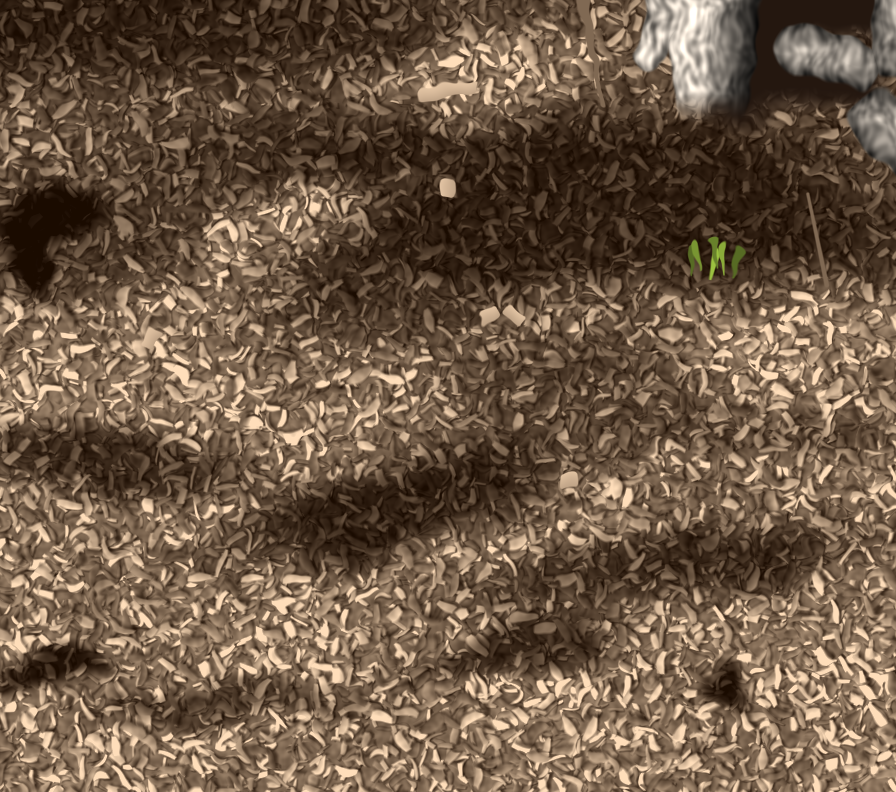
A Shadertoy shader for this texture:

```glsl
// Sunlit wood-chip mulch crossed by soft shadows, with a pale tree base at the upper right.

vec4 hash4(vec2 p) {
    vec4 q = fract(p.xyxy * vec4(.1031, .103, .0973, .1099));
    q += dot(q, q.wzxy + 33.33);
    return fract((q.xxyz + q.yzzw) * q.zywx);
}

float gradientDot(vec2 cell, vec2 offset) {
    float a = 6.2832 * hash4(cell + 71.).x;
    return dot(vec2(cos(a), sin(a)), offset);
}

float noise(vec2 p) {
    vec2 i = floor(p), f = p - i, e = vec2(1, 0), u = f * f * (3. - 2. * f);
    return mix(mix(gradientDot(i, f), gradientDot(i + e, f - e), u.x),
               mix(gradientDot(i + e.yx, f - e.yx), gradientDot(i + 1., f - 1.), u.x), u.y);
}

vec2 noise2(vec2 p) { return vec2(noise(p), noise(p + 40.)); }

vec2 turn(vec2 p, float a) {
    float c = cos(a), s = sin(a);
    return vec2(c * p.x + s * p.y, c * p.y - s * p.x);
}

float box(vec2 p, vec2 halfSize) {
    vec2 d = abs(p) - halfSize;
    return length(max(d, 0.)) + min(max(d.x, d.y), 0.);
}

// Distance to a limb from ends.xy to ends.zw, tapering from ra to rb
float limb(vec2 p, vec4 ends, float ra, float rb) {
    vec2 ab = ends.zw - ends.xy, ap = p - ends.xy;
    float t = clamp(dot(ap, ab) / dot(ab, ab), 0., 1.);
    return length(ap - ab * t) - mix(ra, rb, t);
}

float cover(float d, float soft) { return 1. - smoothstep(-soft, soft, d); }

// Soft tilted ellipse of light or shade
float pool(vec2 p, float x, float y, float rx, float ry, float tilt) {
    vec2 q = turn(p - vec2(x, y), tilt) / vec2(rx, ry);
    return 1. - smoothstep(.35, 1.25, length(q));
}

float sunlight(vec2 p) {
    vec2 w = p + .03 * noise2(p * 10.) + .014 * noise(p * 34.);
    float s = 1.06 + .2 * noise(w * vec2(5, 9)) - .3 * smoothstep(.55, .73, p.y);
    // Upper shade
    s -= .45 * pool(w, .14, .98, .45, .1, 0.);
    s -= .3 * pool(w, .4, .82, .25, .06, .15);
    s -= .2 * pool(w, .1, .69, .22, .09, .1);
    s -= .45 * pool(w, .82, .74, .42, .13, -.1);
    s -= .42 * pool(w, .52, .64, .25, .1, .25);
    s -= .45 * pool(w, .72, .5, .24, .1, .1);
    // Lower shadow bars
    s -= .58 * pool(w, .15, .415, .22, .045, -.12);
    s -= .7 * pool(w, .48, .355, .26, .065, .22);
    s -= .35 * pool(w, .98, .45, .16, .035, 0.);
    s -= .6 * pool(w, .84, .285, .32, .06, .14);
    s -= .6 * pool(w, .67, .18, .14, .04, .18);
    s -= .45 * pool(w, .28, .11, .22, .03, .05);
    // Sunny patches
    s += .4 * pool(w, .62, .9, .17, .07, .2);
    s += .25 * pool(w, .34, .71, .14, .05, .4);
    s += .2 * pool(w, .97, .56, .2, .06, .1);
    // Hollows
    float hollow = pool(w, .06, .725, .08, .035, .2) + pool(w, .04, .67, .03, .045, 0.)
                 + pool(w, .07, .155, .085, .03, .15) + pool(w, .91, .13, .025, .04, .5);
    return clamp(s, .36, 1.15) * (1. - .75 * min(hollow, 1.));
}

// Lays one jittered grid of curved chips and their cast shadows
float chipLayer(float albedo, vec2 p, float cells, float seed, float pixel) {
    vec2 g = p * cells;
    for (int n = 0; n < 9; n++) {
        vec2 c = floor(g) + vec2(n % 3 - 1, n / 3 - 1);
        vec4 h = hash4(c + seed), k = hash4(c + seed + 157.);
        float angle = 3.1416 * h.z, present = step(k.w, .8);
        vec2 q = turn(g - c - h.xy, angle);
        q.y += (k.x - .5) * q.x * q.x;
        vec2 size = vec2(.2 + .32 * h.w, (.05 + .13 * k.y) * (1. - 2.4 * min(q.x * q.x, .3)));
        float shadow = box(q - turn(vec2(.07, -.1), angle), size);
        float d = box(q, size) - .025;
        albedo *= 1. - .48 * present * cover(shadow - .05, .09);
        float wood = .29 + .68 * pow(k.z, 1.5) + .7 * q.y;
        albedo = mix(albedo, wood, present * cover(d, pixel * cells + .02));
    }
    return albedo;
}

void mainImage(out vec4 fragColor, in vec2 fragCoord) {
    vec2 p = fragCoord / iResolution.y;
    float px = 1. / iResolution.y;

    // Mulch
    vec2 bent = p + .008 * noise2(p * 45.);
    float albedo = .33;
    for (float n = 0.; n < 6.; n++)
        albedo = chipLayer(albedo, turn(bent, .35 * n), 56. - 5. * n, 31. * n + 200., px);
    albedo += .14 * noise(p * 120.) + .12 * noise(p * 48.);
    float tone = (.16 + .97 * albedo) * sunlight(p);

    // Larger pale chips: x, y, half length, tilt
    vec4 pale[6] = vec4[6](vec4(.566, .885, .032, .15), vec4(.566, .762, .008, 1.5), vec4(.618, .602, .009, .6),
        vec4(.65, .603, .009, -.8), vec4(.718, .393, .007, .1), vec4(.191, .573, .009, .9));
    for (int n = 0; n < 6; n++) {
        vec2 q = turn(bent - pale[n].xy, pale[n].w);
        tone = mix(tone, .82 + 8. * q.y, cover(box(q, vec2(pale[n].z, .005)) - .004, px));
    }

    // Thin sticks
    float stick = min(limb(p, vec4(1.02, .755, 1.044, .64), .002, .003), limb(bent, vec4(.735, 1, .76, .87), .006, .003));
    tone = mix(tone, .5, cover(stick, px));
    vec3 color = clamp(tone, .1, 1.) * vec3(1, .92, .81) - vec3(0, .05, .08);

    // Green sprout
    for (float n = 0.; n < 6.; n++) {
        vec2 root = vec2(.875 + .01 * n, .655 + .008 * sin(n * 2.4));
        float leaf = limb(bent, vec4(root, root + vec2(.01 * sin(n * 4.), .034)), .001, .005);
        color = mix(color, vec3(.34, .42, .14) * (1. + fract(n * .4)), cover(leaf, px));
    }

    // Tree base: dark cavity, then pale bark
    vec2 r = p + .012 * noise2(p * 28.);
    float cavity = min(limb(r, vec4(.98, 1.02, .93, .88), .09, .04), limb(r, vec4(.97, .91, 1.08, .9), .04, .03));
    cavity = min(cavity, limb(r, vec4(.99, 1, 1.12, .99), .04, .04));
    color = mix(color, vec3(.14, .09, .06), cover(cavity, .02));
    float trunk = min(limb(r, vec4(.9, 1.03, .9, .88), .065, .05), limb(r, vec4(.86, 1.02, .818, .93), .045, .016));
    float roots = min(limb(r, vec4(1.015, .938, 1.085, .918), .034, .027), limb(r, vec4(1.135, 1.02, 1.125, .925), .03, .028));
    roots = min(roots, limb(r, vec4(1.105, .855, 1.15, .82), .035, .045));
    float grain = noise(r * vec2(65, 22)) + noise(r * vec2(130, 75));
    float bark = mix(.8, .16, smoothstep(.885, .955, r.x + .2 * (.95 - r.y)));
    bark = mix(bark, .42 + 6. * clamp(-roots, 0., .03), step(roots, trunk));
    float wood = min(trunk, roots);
    bark *= 1. + .6 * grain - .4 * smoothstep(-.012, 0., wood);
    float ground = smoothstep(.845, .885, r.y + step(1., r.x));
    color = mix(color, bark * vec3(1, .95, .89), ground * cover(wood, 2. * px));
    fragColor = vec4(color, 1);
}
```
